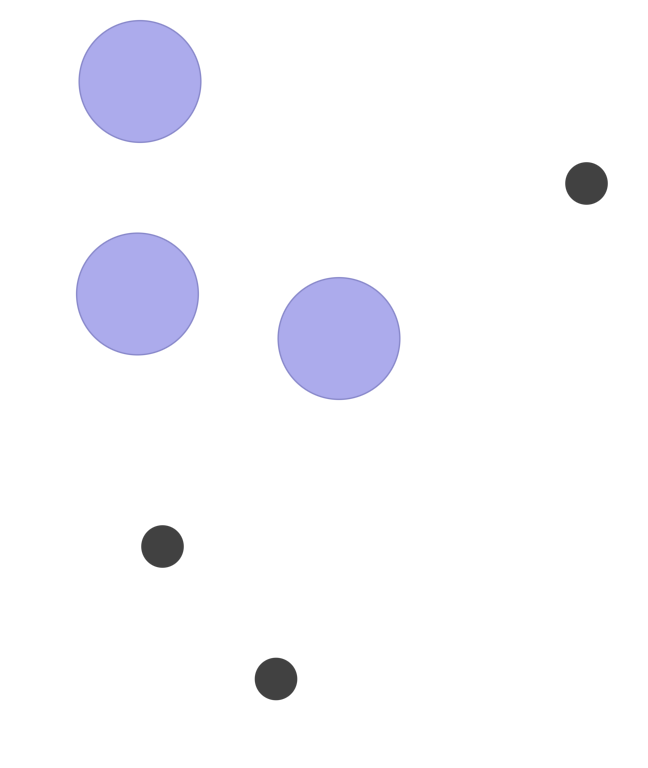
Reproduce this background procedurally as a Shadertoy shader.

```glsl
// Three pale violet outlined discs and three small charcoal dots on white.

#define DISC_RADIUS 0.0801
#define DOT_RADIUS 0.0277
#define RIM_WIDTH 0.0018
#define PAPER_COLOR vec3(1.0)
#define DISC_COLOR vec3(0.675, 0.67, 0.925)
#define RIM_COLOR vec3(0.53, 0.53, 0.79)
#define DOT_COLOR vec3(0.255)

// Centres in units of the canvas height
const vec2 discCentres[3] = vec2[3](
    vec2(0.1823, 0.8939), vec2(0.1790, 0.6172), vec2(0.4414, 0.5592));
const vec2 dotCentres[3] = vec2[3](
    vec2(0.7637, 0.7611), vec2(0.2116, 0.2884), vec2(0.3594, 0.1159));

float circleDistance(vec2 point, vec2 centre, float radius) {
    return length(point - centre) - radius;
}

// Smooth cover of the inside of a shape, about one pixel wide
float coverage(float dist, float pixel) {
    return smoothstep(0.75 * pixel, -0.75 * pixel, dist);
}

void mainImage(out vec4 fragColor, in vec2 fragCoord) {
    float pixel = 1.0 / iResolution.y;
    vec2 point = fragCoord * pixel;

    // Nearest edge of each kind of shape
    float discDist = 1e3;
    float dotDist = 1e3;
    for (int i = 0; i < 3; i++) {
        discDist = min(discDist, circleDistance(point, discCentres[i], DISC_RADIUS));
        dotDist = min(dotDist, circleDistance(point, dotCentres[i], DOT_RADIUS));
    }

    // Rim first, then the fill inside it, then the dots
    vec3 color = PAPER_COLOR;
    color = mix(color, RIM_COLOR, coverage(discDist, pixel));
    color = mix(color, DISC_COLOR, coverage(discDist + RIM_WIDTH, pixel));
    color = mix(color, DOT_COLOR, coverage(dotDist, pixel));
    fragColor = vec4(color, 1.0);
}
```
